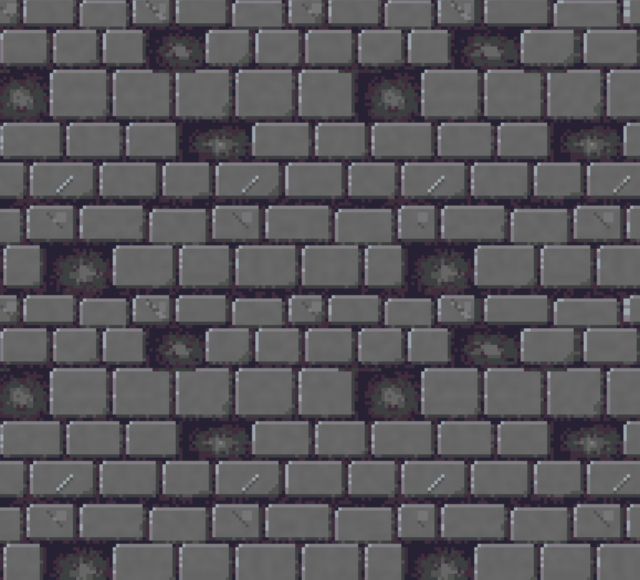
Reproduce this texture procedurally as a WebGL 2 fragment shader.

```glsl
#version 300 es
precision highp float;
// Weathered pixel-art wall of grey stone blocks with plum mortar and missing stones.
uniform vec2 u_resolution;
out vec4 outColor;

const vec3 NAVY = vec3(.15, .13, .20);
const vec3 PLUM = vec3(.25, .18, .24);
const vec3 SHADE = vec3(.24, .25, .25);
const vec3 OLIVE = vec3(.32, .33, .32);
const vec3 STONE = vec3(.40, .40, .40);
const vec3 LIGHT = vec3(.50, .49, .51);
const vec3 GLINT = vec3(.61, .65, .68);

// Seven courses: height, first joint, index of the missing stone, six stone widths
const float courseHeight[7] = float[7](12., 16., 12., 13., 12., 15., 10.);
const float firstJoint[7] = float[7](16., 15., 0., 9., 8., 14., 7.);
const int missing[7] = int[7](2, 5, 3, -1, -1, 0, -1);
const float stoneWidth[42] = float[42](
  15., 14., 17., 15., 15., 16.,
  19., 19., 18., 19., 18., 19.,
  20., 18., 17., 21., 19., 17.,
  21., 19., 16., 21., 19., 16.,
  16., 21., 19., 16., 21., 19.,
  20., 20., 17., 20., 19., 13.,
  17., 16., 13., 17., 17., 12.);

float hash(vec2 p) {
  return fract(sin(dot(p, vec2(127.1, 311.7))) * 43758.5);
}

float cornerSlope(vec2 cell, vec2 offset) {
  float a = 6.2832 * hash(cell);
  return dot(vec2(cos(a), sin(a)), offset);
}

float gradientNoise(vec2 p) {
  vec2 c = floor(p), f = p - c, u = f * f * (3. - 2. * f), e = vec2(1, 0);
  return mix(mix(cornerSlope(c, f), cornerSlope(c + e, f - e), u.x),
             mix(cornerSlope(c + e.yx, f - e.yx), cornerSlope(c + 1., f - 1.), u.x), u.y);
}

// Dark cavity with a dim stone deep inside
vec3 cavity(vec2 q, vec2 size, float grain) {
  float r = length((q + .5 - size * vec2(.57, .56)) / (size * .52)) + .3 * (grain - .5);
  if (r < .22) return mix(STONE, LIGHT, step(.8, grain));
  if (r < .38) return OLIVE;
  if (r < .68) return mix(SHADE, PLUM, step(.8, grain));
  return mix(NAVY, PLUM, step(.5, grain) * step(r, 1.05));
}

// Colour of one art pixel; y runs downward
vec3 texel(vec2 p) {
  float x = p.x, y = mod(p.y - 9., 90.), period = 0.;
  int row = 0, i = 0;
  for (; row < 6 && y >= courseHeight[row]; row++) y -= courseHeight[row];

  // Stones widen near the right in two courses, one is short in another
  if (row == 0 || row == 6) x -= .2 * max(x - 141., 0.);
  if (row == 4 && x > 126.) x += 3.;
  for (int k = 0; k < 6; k++) period += stoneWidth[row * 6 + k];
  x = mod(x - firstJoint[row], period);
  vec2 seed = floor(vec2(x, y + float(row) * 23.));
  for (; i < 5 && x >= stoneWidth[row * 6 + i]; i++) x -= stoneWidth[row * 6 + i];

  vec2 q = floor(vec2(x, y)), size = vec2(stoneWidth[row * 6 + i], courseHeight[row]);
  float grain = hash(seed), rough = gradientNoise(seed * .31);
  if (row == 1 && q.y < 1. && mod(p.x - 46., 56.) < 13.) return mix(PLUM, SHADE, step(.5, grain));
  if (i == missing[row]) return cavity(q, size, grain);

  // Some stones sit one step lower
  if ((row == 4 && i % 3 == 2) || (row == 6 && i % 3 == 1)) q.y -= 1.;
  vec2 far = size - q - vec2(2., row == 3 || row == 5 ? 3. : 2.);
  vec2 rim = min(q, far);
  if (min(rim.x, rim.y) < 0. || rim.x + rim.y < 1.)
    return mix(NAVY, PLUM, step(far.x < 0. ? .3 : .65, grain));

  // Bevel: shadow at right and bottom, light at top and left
  if (min(far.x, far.y) < 1.) return mix(SHADE, OLIVE, step(.85, grain));
  if (q.x + q.y < 2.) return GLINT;
  if (q.x < 1.) return q.y < size.y * .6 && grain > .6 ? GLINT : LIGHT;
  if (q.y < 1.) return LIGHT;

  // Chipped lower corners
  float wear = hash(vec2(float(i), float(row) + 5.));
  if (wear > .45 && far.x + far.y < 3.5 + 5. * rough) return OLIVE;

  // Scratches and pits on selected stones
  vec2 d = q - vec2(10., 6.);
  if (row == 3 && i % 3 == 0 && abs(d.x) < 3.) {
    if (abs(d.x + d.y) < 1.) return mix(LIGHT, GLINT, step(.4, grain));
    if (abs(d.x + d.y - 1.) < 1.) return OLIVE;
  }
  d = q - vec2(size.x * .5, 4.);
  if ((row == 4 && i % 3 == 0) || (row == 6 && i % 3 == 2)) {
    if (abs(d.x - d.y) < 1. && abs(d.x) < 3.) return mix(OLIVE, LIGHT, step(.5, grain));
    if (length(d - vec2(2., -1.)) < 1.5) return mix(STONE, LIGHT, .6);
  }
  return STONE + .025 * rough;
}

void main() {
  float scale = 193. / u_resolution.x;
  vec2 p = vec2(gl_FragCoord.x, u_resolution.y - gl_FragCoord.y) * scale;

  // Blend the four nearest art pixels across a narrow, smooth border
  vec2 base = floor(p - .5) + .5;
  vec2 f = clamp((p - base - .5) / min(scale * 1.5, 1.) + .5, 0., 1.);
  vec3 upper = mix(texel(base), texel(base + vec2(1, 0)), f.x);
  vec3 lower = mix(texel(base + vec2(0, 1)), texel(base + 1.), f.x);
  outColor = vec4(mix(upper, lower, f.y), 1.);
}
```
